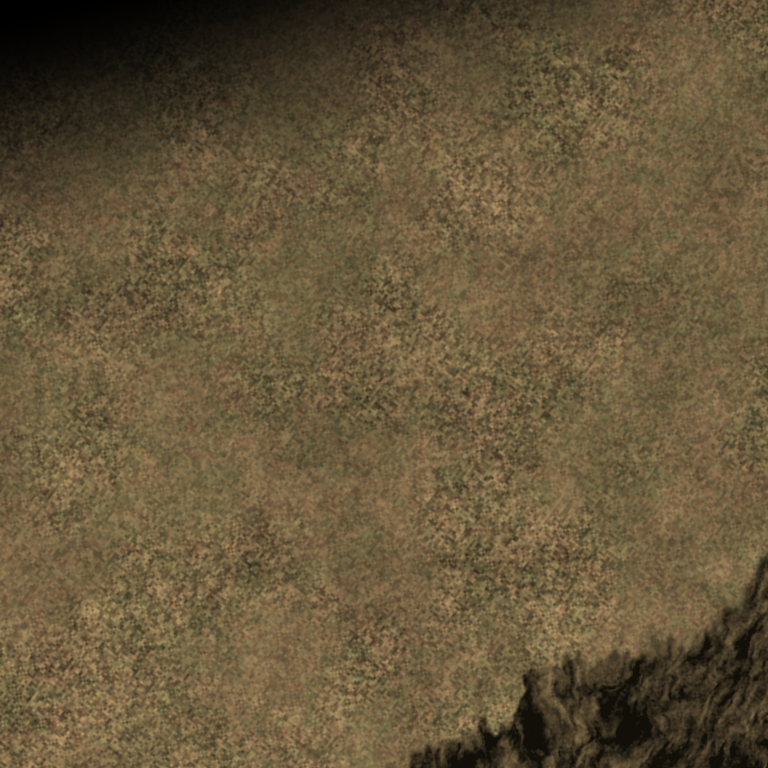
This texture is drawn by a Shadertoy shader. Its source:

```glsl
// Dry, grainy earth under a soft shadow in the upper left corner, breaking
// into a ragged, fibrous bank at the lower right. Layered value noise forms
// the soil; stretched, warped ridges form the bank.

const vec3 SOIL = vec3(0.448, 0.379, 0.258);
const vec3 SOIL_GREEN = vec3(0.412, 0.368, 0.242);
const vec3 SOIL_RED = vec3(0.476, 0.386, 0.270);
const vec3 BANK_DARK = vec3(0.070, 0.060, 0.035);
const vec3 BANK_LIGHT = vec3(0.520, 0.435, 0.295);
const float GRAIN_CELLS = 300.0;
const float GRAIN_CONTRAST = 0.82;
const float PATCH_CONTRAST = 0.30;
const float SHADOW_SLOPE = 0.31;
const vec2 SHADOW_RANGE = vec2(0.025, 0.375);
const float BANK_START = 0.505;
const float BANK_SLOPE = 0.47;

float hash(vec2 p) {
    vec3 q = fract(vec3(p.xyx) * 0.1031);
    q += dot(q, q.yzx + 33.33);
    return fract((q.x + q.y) * q.z);
}

float noise(vec2 p) {
    vec2 i = floor(p), f = fract(p);
    f = f * f * (3.0 - 2.0 * f);
    return mix(mix(hash(i), hash(i + vec2(1, 0)), f.x),
               mix(hash(i + vec2(0, 1)), hash(i + vec2(1, 1)), f.x), f.y);
}

float fbm(vec2 p) {
    float sum = 0.0, amp = 0.5;
    for (int i = 0; i < 5; i++) {
        sum += amp * noise(p);
        p = mat2(1.6, 1.2, -1.2, 1.6) * p + 17.3;
        amp *= 0.5;
    }
    return sum / 0.96875;
}

float blob(vec2 p, vec2 center, vec2 size) {
    vec2 d = (p - center) / size;
    return exp(-dot(d, d));
}

vec3 soil(vec2 p) {
    // Broad patches of olive and russet
    float hue = fbm(p * 11.0 + 4.0) + 0.6 * (noise(p * 52.0) - 0.5);
    vec3 color = mix(SOIL_GREEN, SOIL_RED, smoothstep(0.25, 0.75, hue));
    color = mix(color, SOIL, 0.35);

    // Mottling, then irregular grains at three sizes
    float mottle = fbm(p * 15.0 + 31.0) - 0.5;
    vec2 slant = mat2(0.8, 0.6, -0.6, 0.8) * p;
    vec2 cross = mat2(0.6, -0.8, 0.8, 0.6) * p;
    float fine = noise(slant * GRAIN_CELLS + 3.0) - 0.5;
    float medium = noise(cross * GRAIN_CELLS * vec2(0.50, 0.68) + 9.0) - 0.5;
    float coarse = noise(slant * GRAIN_CELLS * 0.26 + 61.0) - 0.5;
    float rough = mix(0.65, 1.25, smoothstep(0.35, 0.65, fbm(p * 8.0 + 70.0)));
    float grain = (0.60 * fine + 0.36 * medium + 0.20 * coarse) * rough;
    color *= 1.0 + PATCH_CONTRAST * mottle + GRAIN_CONTRAST * grain;

    // Faint colour speckle
    float speck = noise(cross * 130.0 + 53.0) - 0.5;
    color += speck * vec3(0.030, -0.012, -0.008);

    // Slightly paler toward the bottom
    return color * mix(1.04, 0.96, smoothstep(0.1, 0.9, p.y));
}

float bankHeight(float x) {
    float rise = BANK_SLOPE * (x - BANK_START);
    float shelf = 0.045 * smoothstep(0.665, 0.695, x) * (1.0 - smoothstep(0.71, 0.84, x));
    float corner = 0.035 * smoothstep(0.90, 1.0, x);
    return rise + shelf + corner;
}

vec3 bank(vec2 p, float depth) {
    // Crumpled fibres, upright at left and leaning a little at right
    float lean = mix(-0.10, 0.38, smoothstep(0.66, 0.92, p.x));
    vec2 q = vec2(p.x - lean * p.y, p.y);
    q += 0.030 * (vec2(fbm(p * 26.0), fbm(p * 26.0 + 40.0)) - 0.5);
    float folds = fbm(q * vec2(42.0, 19.0) + 6.0);
    float cracks = abs(2.0 * noise(q * vec2(92.0, 38.0)) - 1.0);
    float fibres = noise(q * vec2(210.0, 95.0) + 22.0) - 0.5;
    float grit = noise(mat2(0.8, 0.6, -0.6, 0.8) * p * GRAIN_CELLS) - 0.5;
    float light = 0.31 + 1.5 * (folds - 0.5) + 0.36 * (cracks - 0.4);
    light += 0.42 * fibres + 0.26 * grit;

    // Bright clump between hollows
    light += 0.20 * blob(p, vec2(0.755, 0.085), vec2(0.035, 0.060));
    light -= 0.32 * blob(p, vec2(0.695, 0.040), vec2(0.016, 0.065));
    light -= 0.24 * blob(p, vec2(0.825, 0.050), vec2(0.040, 0.060));
    light -= 0.22 * blob(p, vec2(0.560, 0.015), vec2(0.025, 0.030));
    light += 0.16 * exp(-depth * 40.0);
    return mix(BANK_DARK, BANK_LIGHT, clamp(light, 0.0, 1.1));
}

void mainImage(out vec4 fragColor, in vec2 fragCoord) {
    vec2 p = fragCoord / iResolution.xy;
    vec3 color = soil(p);

    // Ragged edge, crisp at left and more blended at right
    float ragged = 0.050 * (fbm(p * vec2(34.0, 22.0)) - 0.5)
                 + 0.022 * (noise(p * vec2(110.0, 60.0)) - 0.5);
    float depth = bankHeight(p.x) + ragged - p.y;
    float blend = mix(0.012, 0.035, smoothstep(0.72, 0.90, p.x));
    color *= 1.0 + 0.05 * exp(-pow((depth + 0.025) / 0.03, 2.0));
    color = mix(color, bank(p, max(depth, 0.0)), smoothstep(-0.006, blend, depth));

    // Soft shadow spreading from the upper left
    float reach = 1.0 - p.y + SHADOW_SLOPE * p.x + 0.02 * (fbm(p * 6.0) - 0.5);
    color *= smoothstep(SHADOW_RANGE.x, SHADOW_RANGE.y, reach);
    fragColor = vec4(clamp(color, 0.0, 1.0), 1.0);
}
```
